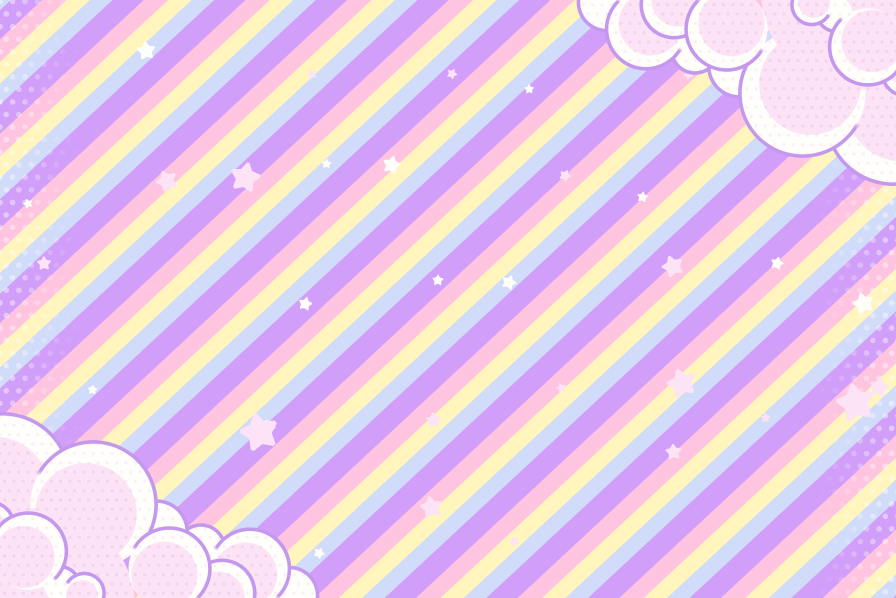
Reproduce this background procedurally as a Shadertoy shader.

```glsl
// Pastel diagonal stripes with scattered stars and dotted clouds in two corners.
#define STRIPE_PERIOD 0.170
#define STRIPE_SLANT 1.075
#define STRIPE_SHIFT 0.0195
#define STAR_CELL 0.2
#define STAR_CHANCE 0.85
#define DOT_SPACING 0.0156
#define EDGE_FADE 0.15
#define OUTLINE 0.003
#define RIM 0.19

const vec3 LILAC = vec3(0.82, 0.62, 0.98);
const vec3 PINK = vec3(1.0, 0.77, 0.88);
const vec3 CREAM = vec3(1.0, 0.96, 0.74);
const vec3 SKY = vec3(0.82, 0.86, 0.98);
const vec3 WHITE = vec3(0.995, 0.995, 0.985);
const vec3 BLUSH = vec3(0.99, 0.89, 0.96);
const vec3 BLUSH_DOT = vec3(0.95, 0.80, 0.92);
const vec3 INK = vec3(0.77, 0.60, 0.93);

// Antialiased coverage of a signed distance.
float cover(float d) {
    return clamp(0.5 - d * iResolution.y, 0.0, 1.0);
}

vec3 hash3(vec2 p) {
    vec3 q = fract(p.xyx * vec3(0.1031, 0.1030, 0.0973));
    q += dot(q, q.yxz + 33.33);
    return fract((q.xxy + q.yzz) * q.zyx);
}

// Staggered polka dots.
float dots(vec2 p, float spacing, float radius) {
    vec2 g = p / spacing;
    g.x += 0.5 * mod(floor(g.y), 2.0);
    return cover((length(fract(g) - 0.5) - radius) * spacing);
}

// Diagonal bands, repeated in four colours.
vec3 stripes(vec2 p) {
    float t = fract((p.x + (1.0 - p.y) * STRIPE_SLANT - STRIPE_SHIFT) / STRIPE_PERIOD);
    float w = 0.8 / (iResolution.y * STRIPE_PERIOD);
    vec3 c = mix(LILAC, PINK, smoothstep(0.30 - w, 0.30 + w, t));
    c = mix(c, CREAM, smoothstep(0.54 - w, 0.54 + w, t));
    c = mix(c, SKY, smoothstep(0.77 - w, 0.77 + w, t));
    return mix(c, LILAC, smoothstep(1.0 - 2.0 * w, 1.0, t));
}

// Five-pointed star with blunted tips.
float star(vec2 p, float r, float tilt) {
    float sector = 1.256637;
    float a = mod(atan(p.x, p.y) + tilt + 0.5 * sector, sector) - 0.5 * sector;
    vec2 q = length(p) * vec2(cos(a), abs(sin(a)));
    float side = dot(q - vec2(r, 0.0), vec2(0.503, 0.864));
    return max(side, length(p) - 0.88 * r);
}

// Small stars, one at most in each grid cell.
vec3 scatterStars(vec3 col, vec2 p) {
    vec2 id = floor(p / STAR_CELL);
    vec3 h = hash3(id + 7.0);
    vec3 k = hash3(id + 41.0);
    vec2 centre = (id + 0.2 + 0.6 * h.xy) * STAR_CELL;
    float r = mix(0.009, 0.024, h.z * h.z);
    float shape = cover(star(p - centre, r, k.x - 0.5)) * step(k.y, STAR_CHANCE);
    return mix(col, mix(WHITE, BLUSH, step(0.5, k.z)), shape);
}

// Round puff: white rim, blush core, outline on the outward side only.
void puff(inout vec3 col, vec2 p, vec3 rimCol, vec3 coreCol, vec2 centre, float r) {
    vec2 outward = vec2(0.62, 0.78);
    vec2 v = p - centre;
    float d = length(v) - r;
    float core = length(v + outward * r * RIM) - r * (1.0 - RIM);
    float facing = dot(v, outward) / max(length(v), 0.0001);
    col = mix(col, rimCol, cover(d));
    col = mix(col, coreCol, cover(core));
    col = mix(col, INK, cover(abs(d) - OUTLINE) * smoothstep(-0.2, -0.08, facing));
}

// Cloud bank in the lower left corner, painted back to front.
void cloud(inout vec3 col, vec2 p) {
    float dotMask = dots(p, DOT_SPACING, 0.17);
    vec3 rim = mix(WHITE, BLUSH, 0.6 * dotMask);
    vec3 core = mix(BLUSH, BLUSH_DOT, 0.7 * dotMask);
    puff(col, p, rim, core, vec2(0.004, 0.195), 0.113);
    puff(col, p, rim, rim, vec2(0.484, 0.004), 0.047);
    puff(col, p, rim, rim, vec2(0.336, 0.082), 0.040);
    puff(col, p, rim, rim, vec2(0.262, 0.111), 0.051);
    puff(col, p, rim, core, vec2(0.418, 0.049), 0.066);
    puff(col, p, rim, core, vec2(0.156, 0.156), 0.105);
    col = mix(col, core, cover(length(p - vec2(0.06, -0.016)) - 0.166));
    puff(col, p, rim, core, vec2(0.371, 0.008), 0.055);
    puff(col, p, rim, core, vec2(0.283, 0.049), 0.068);
    puff(col, p, rim, core, vec2(-0.016, 0.121), 0.039);
    puff(col, p, rim, rim, vec2(0.102, 0.023), 0.029);
    puff(col, p, rim, core, vec2(0.141, 0.008), 0.033);
    puff(col, p, rim, core, vec2(0.047, 0.078), 0.064);
}

void mainImage(out vec4 fragColor, in vec2 fragCoord) {
    vec2 p = fragCoord / iResolution.y;
    vec2 size = iResolution.xy / iResolution.y;
    vec3 col = stripes(p);

    // Pale dots fading in from the left and right sides
    float sideFade = 1.0 - smoothstep(0.0, EDGE_FADE, min(p.x, size.x - p.x));
    col = mix(col, WHITE, 0.45 * sideFade * dots(p, 0.021, 0.22));

    // Small stars, then the large accents
    col = scatterStars(col, p);
    float accents = min(star(p - vec2(0.434, 0.277), 0.037, 0.25), star(p - vec2(1.431, 0.326), 0.037, 0.2));
    accents = min(accents, star(p - vec2(0.410, 0.703), 0.029, -0.2));
    accents = min(accents, star(p - vec2(1.140, 0.359), 0.028, 0.3));
    col = mix(col, BLUSH, cover(accents));

    // Cloud banks, turned half around for the upper right
    cloud(col, p);
    cloud(col, size - p);
    fragColor = vec4(col, 1.0);
}
```
